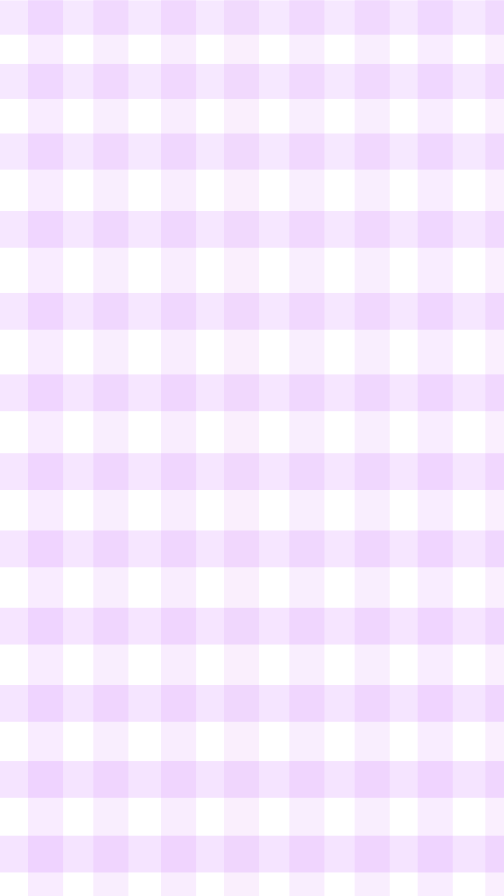
A WebGL 1 fragment shader for this pattern:

```glsl
precision highp float;
// Pale lilac gingham: eight upright and twelve level translucent bands, slightly uneven.
uniform vec2 u_resolution;

const float PI = 3.14159265;

float hash(float n) {
  return fract(sin(n * 12.9898 + 4.1) * 43758.5453);
}

// Coverage of a band, softened over one pixel
float band(float x, float center, float halfWidth, float pixel) {
  return clamp((halfWidth - abs(x - center)) / pixel + 0.5, 0.0, 1.0);
}

// Upright bands: nearly even spacing with a slight wobble
float columnCenter(float k) {
  float a = k * PI / 4.0;
  return 2.44 + 3.5 * k + 0.0625 * (sin(a) - sin(3.0 * a));
}

// Level bands: tight at the top, widest apart above the middle
float rowCenter(float k) {
  float a = k * PI / 11.0;
  return 0.94 + 4.074 * k - 0.406 * sin(a) - 0.48 * sin(2.0 * a)
       - 0.229 * sin(3.0 * a) - 0.113 * sin(4.0 * a);
}

void main() {
  // The canvas spans 27 by 48 units, measured from the top left
  vec2 uv = gl_FragCoord.xy / u_resolution;
  vec2 p = vec2(uv.x, 1.0 - uv.y) * vec2(27.0, 48.0);
  vec2 pixel = vec2(27.0, 48.0) / u_resolution;
  vec3 color = vec3(1.0);

  // Upright bands, some paler and pinker
  for (int i = 0; i < 8; i++) {
    float k = float(i);
    vec3 tint = mix(vec3(0.975, 0.925, 1.0), vec3(0.979, 0.938, 0.994), hash(k));
    color *= mix(vec3(1.0), tint, band(p.x, columnCenter(k), 0.94, pixel.x));
  }

  // Level bands, thinner at the top and deeper toward the bottom
  for (int i = 0; i < 12; i++) {
    float k = float(i);
    float halfWidth = mix(0.92, 0.985, smoothstep(0.0, 3.0, k));
    vec3 tint = mix(vec3(0.966, 0.911, 1.0), vec3(0.962, 0.894, 1.0), k / 11.0);
    color *= mix(vec3(1.0), tint, band(p.y, rowCenter(k), halfWidth, pixel.y));
  }

  gl_FragColor = vec4(color, 1.0);
}
```
